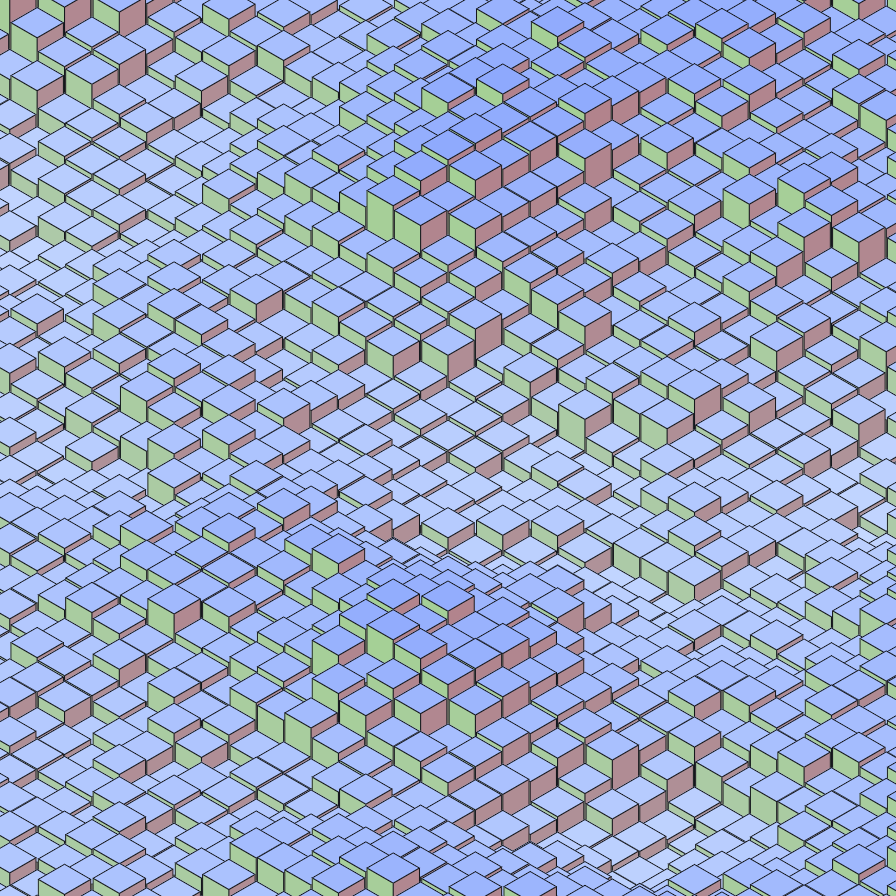
A WebGL 1 fragment shader for this pattern:

```glsl
precision highp float;

uniform vec2 u_resolution;

float hash(vec2 p) {
    vec3 q = fract(p.xyx * vec3(0.1031, 0.1030, 0.0973));
    q += dot(q, q.yzx + 33.33);
    return fract((q.x + q.y) * q.z);
}

float valueNoise(vec2 p) {
    vec2 i = floor(p);
    vec2 f = fract(p);
    f = f * f * (3.0 - 2.0 * f);
    float low = mix(hash(i), hash(i + vec2(1.0, 0.0)), f.x);
    float high = mix(hash(i + vec2(0.0, 1.0)), hash(i + 1.0), f.x);
    return mix(low, high, f.y);
}

// Rolling hills plus a small random step per column, in canvas units
float columnHeight(vec2 cell) {
    return 0.12 * valueNoise(cell * 0.13 + 41.3)
         + 0.04 * valueNoise(cell * 0.31 + 87.7)
         + 0.024 * hash(cell + 211.0);
}

// Paints one isometric column over the colour behind it;
// q is measured from the centre of its top face
vec3 paintColumn(vec3 behind, vec2 q, float side, float tint, float pixel) {
    float ax = abs(q.x);
    float back = 0.5 * ax + 0.866 * q.y - 0.433 * side;
    float front = 0.5 * ax - 0.866 * q.y - 0.433 * side;
    float outline = max(ax - 0.866 * side, back);

    vec3 topBlue = mix(vec3(0.80, 0.87, 1.00), vec3(0.53, 0.64, 0.99), tint);
    vec3 leftGreen = mix(vec3(0.69, 0.78, 0.69), vec3(0.64, 0.82, 0.57), tint);
    vec3 rightRed = mix(vec3(0.68, 0.60, 0.62), vec3(0.70, 0.50, 0.54), tint);
    vec3 face = front < 0.0 ? topBlue : (q.x < 0.0 ? leftGreen : rightRed);

    // Thin dark edges: outline, front rim and the near vertical corner
    float edge = min(abs(outline), abs(front));
    if (q.y < -0.5 * side) edge = min(edge, ax);
    float line = clamp((0.0006 - edge) / pixel + 0.5, 0.0, 1.0);
    face = mix(face, vec3(0.08, 0.09, 0.11), line);

    float cover = clamp((0.0006 - outline) / pixel + 0.5, 0.0, 1.0);
    return mix(behind, face, cover);
}

void main() {
    float scale = min(u_resolution.x, u_resolution.y);
    vec2 p = (gl_FragCoord.xy - 0.5 * u_resolution) / scale;
    float pixel = 1.0 / scale;

    float side = 0.0353;
    vec2 spacing = side * vec2(0.866, 0.5);
    float strip = floor(p.x / spacing.x);
    float farRow = floor(p.y / spacing.y) + 2.0;

    // Back to front through every column that can reach this point
    vec3 color = vec3(0.08, 0.09, 0.11);
    for (int k = 0; k < 16; k++) {
        float row = farRow - float(k);
        float column = strip + mod(strip + row, 2.0);
        vec2 cell = 0.5 * vec2(row + column, row - column);
        float height = columnHeight(cell);
        vec2 topCentre = vec2(column, row) * spacing + vec2(0.0, height);
        float tint = clamp(height / 0.184, 0.0, 1.0);
        color = paintColumn(color, p - topCentre, side * 0.96, tint, pixel);
    }

    gl_FragColor = vec4(color, 1.0);
}
```
